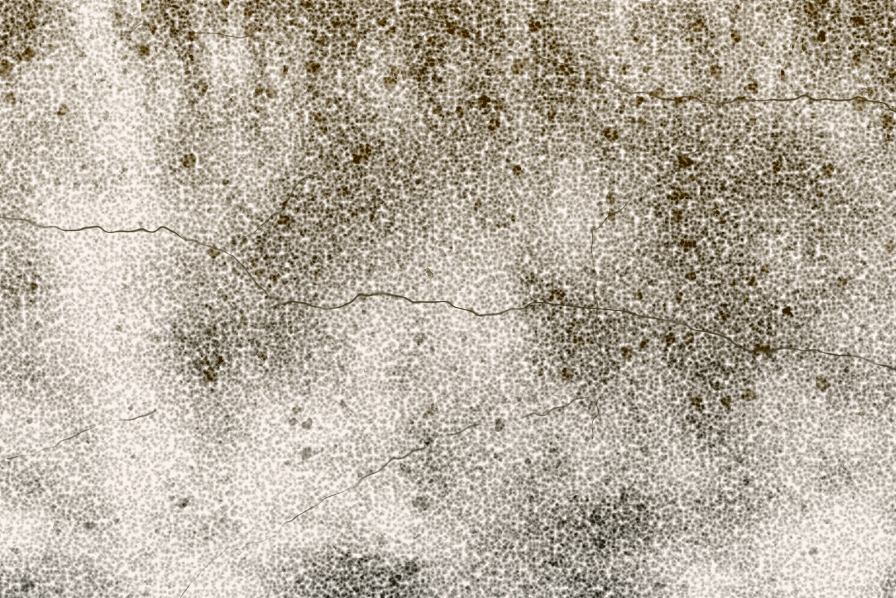
Write a WebGL 1 fragment shader that draws this texture.

```glsl
precision highp float;
uniform vec2 u_resolution;

float hash(vec2 p) {
  return fract(sin(dot(p, vec2(127.1, 311.7))) * 43758.545);
}

float noise(vec2 p) {
  vec2 i = floor(p), f = fract(p);
  f = f * f * (3.0 - 2.0 * f);
  return mix(mix(hash(i), hash(i + vec2(1, 0)), f.x),
             mix(hash(i + vec2(0, 1)), hash(i + vec2(1, 1)), f.x), f.y);
}

float fbm(vec2 p) {
  float sum = 0.0, amp = 0.5;
  for (int i = 0; i < 5; i++) {
    sum += amp * noise(p);
    p = mat2(1.6, 1.2, -1.2, 1.6) * p + 7.3;
    amp *= 0.5;
  }
  return sum;
}

vec2 cellPoint(vec2 cell) {
  return cell + vec2(hash(cell), hash(cell + 41.7));
}

// Distance to the nearest scattered point
float cellular(vec2 p) {
  float nearest = 2.0;
  for (int y = -1; y <= 1; y++)
    for (int x = -1; x <= 1; x++)
      nearest = min(nearest, distance(p, cellPoint(floor(p) + vec2(x, y))));
  return nearest;
}

// Ragged round specks; density is the share of occupied cells
float specks(vec2 p, float density, float blur) {
  float cover = 0.0;
  vec2 ragged = p + 0.35 * vec2(noise(p * 3.0), noise(p * 3.0 + 19.0));
  for (int y = -1; y <= 1; y++)
    for (int x = -1; x <= 1; x++) {
      vec2 cell = floor(ragged) + vec2(x, y);
      float size = hash(cell + 8.3);
      float radius = 0.14 + 0.34 * size * size;
      float present = step(hash(cell + 23.1), density);
      float d = distance(ragged, cellPoint(cell));
      cover = max(cover, present * (1.0 - smoothstep(radius - blur, radius + blur, d)));
    }
  return cover;
}

float segment(vec2 p, vec2 a, vec2 b) {
  vec2 ap = p - a, ab = b - a;
  return length(ap - ab * clamp(dot(ap, ab) / dot(ab, ab), 0.0, 1.0));
}

float crackLine(float d, float width) {
  float soft = max(0.0016, 0.6 / u_resolution.y);
  return 1.0 - smoothstep(width - soft, width + soft, d);
}

float cracks(vec2 p) {
  vec2 q = p + 0.035 * (vec2(noise(p * 11.0), noise(p * 11.0 + 31.0)) - 0.5)
             + 0.012 * (vec2(noise(p * 55.0), noise(p * 55.0 + 13.0)) - 0.5);
  float bold = segment(q, vec2(-0.05, 0.66), vec2(0.36, 0.58));
  bold = min(bold, segment(q, vec2(0.36, 0.58), vec2(0.46, 0.505)));
  bold = min(bold, segment(q, vec2(0.46, 0.505), vec2(0.95, 0.485)));
  bold = min(bold, segment(q, vec2(0.95, 0.485), vec2(1.55, 0.375)));
  bold = min(bold, segment(q, vec2(1.0, 0.865), vec2(1.55, 0.81)));
  float fine = segment(q, vec2(0.22, 0.95), vec2(0.55, 0.93));
  fine = min(fine, segment(q, vec2(0.72, 0.97), vec2(1.0, 0.865)));
  fine = min(fine, segment(q, vec2(0.29, 0.0), vec2(0.56, 0.18)));
  fine = min(fine, segment(q, vec2(0.56, 0.18), vec2(0.78, 0.29)));
  fine = min(fine, segment(q, vec2(0.78, 0.29), vec2(0.98, 0.33)));
  fine = min(fine, segment(q, vec2(1.0, 0.27), vec2(1.0, 0.62)));
  fine = min(fine, segment(q, vec2(1.0, 0.62), vec2(1.19, 0.76)));
  fine = min(fine, segment(q, vec2(0.38, 0.59), vec2(0.56, 0.73)));
  fine = min(fine, segment(q, vec2(0.0, 0.23), vec2(0.25, 0.32)));
  float broken = smoothstep(0.25, 0.6, noise(p * 22.0));
  return max(crackLine(bold, 0.0017) * (0.6 + 0.4 * broken),
             crackLine(fine, 0.0011) * (0.2 + 0.6 * broken));
}

void main() {
  vec2 p = gl_FragCoord.xy / u_resolution.y;
  float top = smoothstep(0.68, 1.0, p.y);
  float bottom = 1.0 - smoothstep(0.05, 0.4, p.y);

  // Weathering: blotches, vertical drips above, level bands below
  float blotch = fbm(p * vec2(5.0, 4.5) + 3.1) - 0.48;
  float drips = fbm(vec2(p.x * 24.0 + 1.5 * noise(p * 6.0), p.y * 3.5)) - 0.48;
  float bands = fbm(p * vec2(3.5, 9.0) + 11.0) - 0.48;
  float stain = 0.46 + 2.1 * blotch + 2.0 * top * drips + 1.6 * bottom * bands
              + 0.3 * smoothstep(0.86, 1.0, p.y)
              + 0.14 * exp(-pow((p.y - 0.17) / 0.07, 2.0));
  stain = clamp(stain, 0.0, 1.0);

  // Gritty surface
  float grit = 1.0 * (cellular(p * 125.0) - 0.48) + 0.55 * (noise(p * 290.0) - 0.5);
  float tone = 1.0 - 0.56 * stain + grit * mix(0.65, 1.35, stain);

  // Mould specks gather in the stains
  float small = specks(p * 85.0, 0.06 + 0.5 * stain * stain + 0.15 * top, 0.16);
  float large = specks(p * 38.0 + 5.0, 0.02 + 0.22 * stain * stain + 0.22 * top * stain, 0.09);
  tone -= 0.42 * small + 0.5 * large;
  tone = mix(tone, -0.3, 0.85 * cracks(p));
  tone = clamp(tone, -0.45, 1.1);

  // Brown dirt above, grey below
  vec3 color = mix(vec3(0.39, 0.36, 0.29), vec3(0.93, 0.90, 0.87), tone);
  float warmth = mix(-0.5, 0.9, p.y) + 0.6 * large * step(0.3, p.y);
  color += warmth * (1.05 - tone) * vec3(0.035, 0.0, -0.06);
  gl_FragColor = vec4(clamp(color, 0.0, 1.0), 1.0);
}
```
